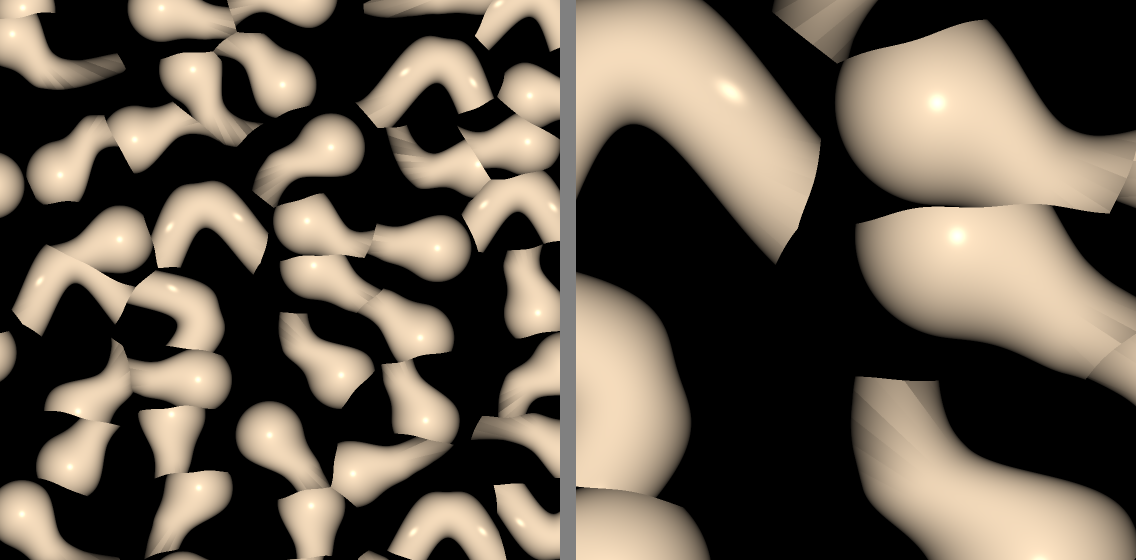
Left, the full canvas; right, a detail of the centre.
Reproduce this pattern procedurally as a Shadertoy shader.

```glsl
const vec3 SAND = vec3(0.96, 0.86, 0.735);
const vec3 GLINT = vec3(0.30, 0.27, 0.22);
const vec2 GRID = vec2(4.7, 7.5);
const vec2 STRETCH = vec2(0.78, 1.0);
const float PI = 3.14159265;

// Three random values per cell
vec3 hash3(vec2 p) {
    vec3 h = fract(p.xyx * vec3(0.1031, 0.1030, 0.0973));
    h += dot(h, h.yxz + 33.33);
    return fract((h.xxy + h.yzz) * h.zyx);
}

vec2 rotate(vec2 p, float a) {
    float c = cos(a), s = sin(a);
    return vec2(c * p.x + s * p.y, c * p.y - s * p.x);
}

// Gentle wobble of the cut lines between cells
vec2 wobble(vec2 p) {
    vec2 slow = sin(p.yx * 27.0 + vec2(0.5, 2.1));
    vec2 fast = sin(p.yx * 83.0 + p * 31.0);
    return p + 0.005 * slow + 0.0015 * fast;
}

// Nearest scattered seed: xy = seed position, zw = cell id
vec4 nearestSeed(vec2 p) {
    vec2 home = floor(p * GRID);
    vec4 best = vec4(0.0);
    float bestDist = 1e5;
    for (int y = -2; y <= 2; y++)
    for (int x = -2; x <= 2; x++) {
        vec2 id = home + vec2(x, y);
        vec2 seed = (id + 0.5 + 0.65 * (hash3(id + 40.0).xy - 0.5)) / GRID;
        float d = length((p - seed) * STRETCH);
        if (d < bestDist) {
            bestDist = d;
            best = vec4(seed, id);
        }
    }
    return best;
}

// Round head at the origin with a swaying tail along +x; 1 at the peak, 0 at the rim
float tadpole(vec2 q, float curl, float sway) {
    float along = max(q.x, 0.0);
    float width = mix(0.061, 0.033, smoothstep(0.0, 0.10, along));
    width += 0.12 * max(along - 0.13, 0.0);
    float across = q.y - curl * sin(along * sway) * smoothstep(0.0, 0.08, along);
    float r = length(vec2(min(q.x, 0.0), across)) / width;
    return 1.0 - r * r - along * along / 0.055;
}

// Wide trough whose two arms rise around a hollow
float trough(vec2 q) {
    float phase = min(abs(q.x) * 22.0, PI);
    float middle = 0.065 * (1.0 - cos(phase)) - 0.032;
    float slope = 1.43 * sin(phase);
    float r = (q.y - middle) / (0.041 * sqrt(1.0 + slope * slope));
    return 1.0 - r * r - q.x * q.x / 0.06;
}

float spot(vec2 q, float size) {
    return exp(-dot(q, q) / (size * size));
}

// Flat grey facets fanning out far from the centre
float facets(vec2 q, float seed, float strength) {
    float sector = floor(atan(q.y, q.x) * 11.0);
    float shade = 0.3 + 0.7 * hash3(vec2(sector + 50.0, seed * 91.0)).x;
    return 1.0 - strength * shade * smoothstep(0.08, 0.16, length(q));
}

vec3 relief(vec2 p) {
    vec4 cell = nearestSeed(wobble(p));
    vec3 rnd = hash3(cell.zw + 11.0);
    vec3 pick = hash3(cell.zw + 73.0);
    vec2 q = p - cell.xy;
    float height, glint, fan;

    if (pick.x < 0.2) {
        // Troughs open up, down or now and then sideways
        float turn = floor(rnd.x * 2.0) + (rnd.z < 0.25 ? 0.5 : 0.0);
        q = rotate(q, turn * PI + 0.6 * (rnd.y - 0.5));
        height = trough(q);
        vec2 side = vec2(abs(q.x), q.y) - vec2(0.062, -0.002);
        glint = spot(rotate(side, 0.8) * vec2(0.7, 1.4), 0.006);
        fan = 0.2;
    } else {
        // Tails run mostly sideways, some upright
        float angle = step(0.5, rnd.x) * PI + 1.3 * (rnd.y - 0.5);
        angle += pick.z < 0.2 ? 0.5 * PI : 0.0;
        q = rotate(q, angle) + vec2(0.045, 0.0);
        float curl = (pick.y < 0.5 ? -1.0 : 1.0) * mix(0.03, 0.055, rnd.z);
        q.y += 0.4 * curl;
        height = tadpole(q, curl, mix(9.0, 19.0, fract(rnd.z * 7.0)));
        glint = spot(q, 0.0045) + 0.15 * spot(q, 0.016);
        fan = 0.5;
    }

    float light = pow(max(height, 0.0), 0.44);
    light *= facets(q, pick.z, fan);
    return SAND * light + GLINT * glint * step(0.0, height);
}

void mainImage(out vec4 fragColor, in vec2 fragCoord) {
    // Average four samples to smooth the cut edges
    vec3 color = vec3(0.0);
    for (int i = 0; i < 4; i++) {
        vec2 offset = vec2(i % 2, i / 2) * 0.5 - 0.25;
        color += relief((fragCoord + offset) / iResolution.y);
    }
    fragColor = vec4(min(color * 0.25, 1.0), 1.0);
}
```
